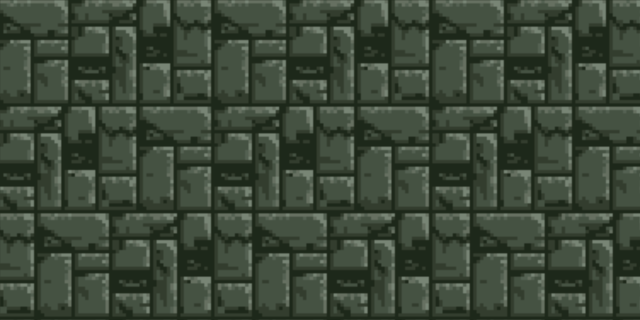
This texture is drawn by a WebGL 1 fragment shader. Its source:

```glsl
precision highp float;
uniform vec2 u_resolution;

const vec2 GRID = vec2(188.0, 96.0);   // texels across the canvas
const vec2 TILE = vec2(64.0, 32.0);    // texels in one repeat

const vec3 JOINT = vec3(0.115, 0.155, 0.10);
const vec3 SHADE = vec3(0.20, 0.24, 0.18);
const vec3 STONE = vec3(0.27, 0.32, 0.26);
const vec3 SOFT  = vec3(0.33, 0.38, 0.32);
const vec3 LIGHT = vec3(0.40, 0.44, 0.38);
const vec3 GLINT = vec3(0.47, 0.52, 0.46);

float hash(vec2 p) {
  return fract(sin(dot(p, vec2(127.1, 311.7))) * 4375.85);
}

float noise(vec2 p) {
  vec2 i = floor(p), f = fract(p);
  f = f * f * (3.0 - 2.0 * f);
  return mix(mix(hash(i), hash(i + vec2(1, 0)), f.x),
             mix(hash(i + vec2(0, 1)), hash(i + vec2(1, 1)), f.x), f.y);
}

float segment(vec2 p, vec2 a, vec2 b) {
  vec2 d = b - a;
  return length(p - a - d * clamp(dot(p - a, d) / dot(d, d), 0.0, 1.0));
}

// Keep the part of a span that holds v after a cut
vec2 cut(vec2 span, float v, float at) {
  return v < at ? vec2(span.x, min(span.y, at)) : vec2(max(span.x, at), span.y);
}

// Stone holding a texel: xs and ys are its spans, y pointing down
void layout(vec2 c, out vec2 xs, out vec2 ys, out bool rubble) {
  xs = cut(cut(cut(vec2(0.0, TILE.x), c.x, 20.0), c.x, 30.0), c.x, 42.0);
  ys = vec2(0.0, TILE.y);
  rubble = false;
  if (c.x < 20.0) {
    ys = cut(ys, c.y, 8.0);
    if (c.y >= 8.0) {
      xs = cut(xs, c.x, 12.0);
      if (c.x < 12.0) ys = cut(cut(ys, c.y, 18.0), c.y, 24.0);
      rubble = ys.x == 18.0;
    }
  } else if (c.x < 30.0) {
    ys = cut(cut(ys, c.y, 12.0), c.y, 19.0);
    rubble = ys.x == 12.0;
  } else if (c.x < 42.0) {
    ys = cut(ys, c.y, 21.0);
  } else {
    ys = cut(ys, c.y, 12.0);
    if (c.y >= 12.0) xs = cut(xs, c.x, 53.0);
    if (c.x >= 53.0) ys = cut(ys, c.y, 18.0);
    // Broken lower left corner of the wide stone
    rubble = c.y < 12.0 && c.y > 4.0 + (c.x - 42.0) * 0.65;
  }
}

float crackDistance(vec2 c) {
  float d = segment(c, vec2(11, 6), vec2(16, 4.6));
  d = min(d, segment(c, vec2(15, 4), vec2(19, 2)));
  d = min(d, segment(c, vec2(13, 14), vec2(15, 17)));
  d = min(d, segment(c, vec2(42, 4), vec2(53, 11)));
  // Zigzag across the tall stone
  float zig = 7.0 + abs(mod(c.x - 30.0, 6.0) - 3.0) * -0.7 + 1.6
            - 0.06 * (c.x - 36.0) * (c.x - 36.0);
  if (c.x >= 30.0 && c.x < 42.0) d = min(d, abs(c.y - zig));
  return d;
}

vec3 texel(vec2 g) {
  float row = clamp(floor(g.y / TILE.y), 0.0, 2.0);
  float shift = row < 0.5 ? 21.0 : row < 1.5 ? 63.0 : 33.0;
  vec2 c = mod(g - vec2(shift, 0.0), TILE);
  vec2 xs, ys;
  bool rubble;
  layout(c, xs, ys, rubble);

  float left = c.x - xs.x, right = xs.y - 1.0 - c.x;
  float top = c.y - ys.x, bottom = ys.y - 1.0 - c.y;
  float grain = hash(c), patches = noise(c * 0.45 + 7.0);
  if (min(right, bottom) < 0.5) return JOINT;
  if (rubble) {
    bool pebble = min(min(left, right), min(top, bottom)) > 1.5;
    return pebble && grain > 0.45 ? (grain > 0.8 ? STONE : SHADE) : JOINT;
  }

  // Lit top and right rims, dim left and bottom rims, worn patches
  vec3 col = STONE;
  float lit = min(top, right - 1.0), dim = min(left, bottom - 1.0);
  if (lit < 0.5) col = grain > 0.25 ? LIGHT : SOFT;
  else if (lit < 1.5 && grain > 0.6) col = grain > 0.85 ? LIGHT : SOFT;
  if (top + right < 4.5 && grain > 0.4) col = GLINT;
  else if (lit < 0.5 && grain > 0.8) col = GLINT;
  if (dim < 0.5 || (dim < 3.5 && patches > 0.64)) col = SHADE;
  if (dim < 2.5 && patches > 0.76) col = JOINT;

  float crack = crackDistance(c);
  if (crack < 1.5 && grain > 0.4) col = SHADE;
  return crack < 0.8 ? JOINT : col;
}

void main() {
  vec2 uv = gl_FragCoord.xy / u_resolution;
  vec2 p = vec2(uv.x, 1.0 - uv.y) * GRID - 0.5;
  // Blend softly between neighbouring texels
  vec2 i = floor(p), f = smoothstep(0.15, 0.85, fract(p));
  vec3 upper = mix(texel(i), texel(i + vec2(1, 0)), f.x);
  vec3 lower = mix(texel(i + vec2(0, 1)), texel(i + vec2(1, 1)), f.x);
  gl_FragColor = vec4(mix(upper, lower, f.y), 1.0);
}
```
